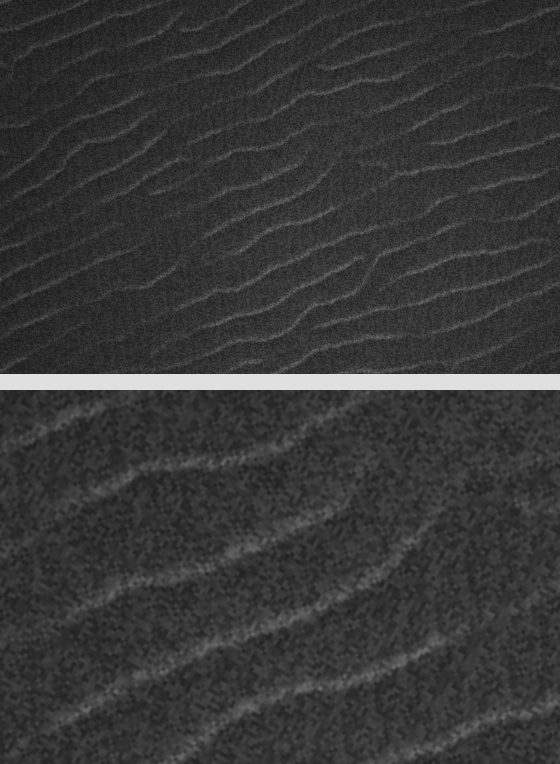
Top: the whole. Bottom: its middle third, enlarged.
Write a WebGL 2 fragment shader that draws this texture.

```glsl
#version 300 es
precision highp float;
// Dark wind-rippled sand: thin pale crests climbing to the right over a grainy bed.
// A warped stripe phase with scattered dislocations makes crests that fork and end;
// its gradient turns phase into distance, so crests keep an even width.

uniform vec2 u_resolution;
out vec4 fragColor;

const float SPACING = 0.083;       // vertical gap between crests
const float SLOPE = 0.50;          // crest slope at the left edge
const float BEND = 0.085;          // flattening of the slope to the right
const vec2 FORK_GRID = vec2(6.0, 5.0);
const float CREST_WIDTH = 0.0055;
const float SHADE_WIDTH = 0.017;
const float BED_TONE = 0.203;
const float CREST_GAIN = 0.115;
const float SHADE_DEPTH = 0.028;
const float GRAIN_SCALE = 290.0;
const float GRAIN_GAIN = 0.14;
const vec2 LIGHT_CENTER = vec2(0.95, 0.28);
const float TAU = 6.2831853;

float hash(vec2 p) {
    return fract(sin(dot(p, vec2(12.9898, 78.233))) * 43758.5453);
}

float noise(vec2 p) {
    vec2 i = floor(p), f = fract(p);
    f = f * f * f * (f * (f * 6.0 - 15.0) + 10.0);
    return mix(mix(hash(i), hash(i + vec2(1.0, 0.0)), f.x),
               mix(hash(i + vec2(0.0, 1.0)), hash(i + 1.0), f.x), f.y);
}

vec2 turn(vec2 p, float angle) {
    float c = cos(angle), s = sin(angle);
    return vec2(c * p.x - s * p.y, s * p.x + c * p.y);
}

// Total winding of dislocations of alternating sign on a jittered grid
float forks(vec2 p) {
    float winding = 0.0;
    for (float j = 0.0; j < FORK_GRID.y; j++) {
        for (float i = 0.0; i < FORK_GRID.x; i++) {
            vec2 cell = vec2(i, j);
            vec2 jitter = vec2(hash(cell + 3.7), hash(cell + 19.1));
            vec2 core = (cell + jitter) / FORK_GRID * vec2(1.5, 1.0);
            float charge = mod(i + j, 2.0) * 2.0 - 1.0;
            vec2 d = p - core;
            winding += charge * atan(d.y, d.x) / TAU;
        }
    }
    return winding;
}

// Stripe phase: whole numbers lie on the crests
float ripplePhase(vec2 p) {
    float height = p.y - SLOPE * p.x + BEND * p.x * p.x;
    height += 0.060 * (noise(turn(p, 0.6) * 2.7 + 4.0) - 0.5);
    height += 0.034 * (noise(turn(p, 1.1) * 8.5 + 11.0) - 0.5);
    height += 0.011 * (noise(turn(p, 0.3) * 23.0 + 31.0) - 0.5);
    height += 0.004 * (noise(turn(p, 0.8) * 60.0 + 7.0) - 0.5);
    return height / SPACING + forks(p);
}

// Difference of two phases, ignoring whole turns
float wrapped(float x) {
    return x - floor(x + 0.5);
}

void main() {
    vec2 p = gl_FragCoord.xy / u_resolution.y;

    // Signed distance to the nearest crest, positive above it
    float e = 0.002;
    float phase = ripplePhase(p);
    vec2 slope = vec2(wrapped(ripplePhase(p + vec2(e, 0.0)) - phase),
                      wrapped(ripplePhase(p + vec2(0.0, e)) - phase)) / e;
    float steepness = max(length(slope), 0.5 / SPACING);
    float d = wrapped(phase) / steepness;

    // Crest strength: patchy, weaker on steep links and at dislocation cores
    float patchy = noise(turn(p, 0.4) * vec2(7.0, 10.0) + 53.0);
    float strength = mix(0.3, 1.0, smoothstep(0.15, 0.55, patchy));
    strength *= mix(0.45, 1.0, smoothstep(0.2, 0.85, slope.y / steepness));
    strength *= 1.0 - smoothstep(1.8, 4.0, steepness * SPACING);

    // Crest with a soft upper flank and a shaded lower flank
    float width = CREST_WIDTH * (d > 0.0 ? 1.35 : 0.9);
    float crest = exp(-d * d / (width * width));
    float flank = exp(-abs(d) / SHADE_WIDTH) * (1.0 - crest);
    float tone = BED_TONE + strength * CREST_GAIN * crest;
    tone += strength * flank * (d > 0.0 ? 0.012 : -SHADE_DEPTH);

    // Mottling and sand grain
    tone += 0.018 * (noise(p * 38.0 + 80.0) - 0.5);
    float grain = noise(turn(p, 0.5) * GRAIN_SCALE + 90.0) - 0.5;
    tone += GRAIN_GAIN * grain * (0.85 + 0.5 * crest * strength);

    // Broad light falling off toward the upper left
    float falloff = smoothstep(0.1, 1.15, distance(p, LIGHT_CENTER));
    tone *= mix(1.05, 0.74, falloff);

    fragColor = vec4(vec3(clamp(tone, 0.0, 1.0)), 1.0);
}
```
